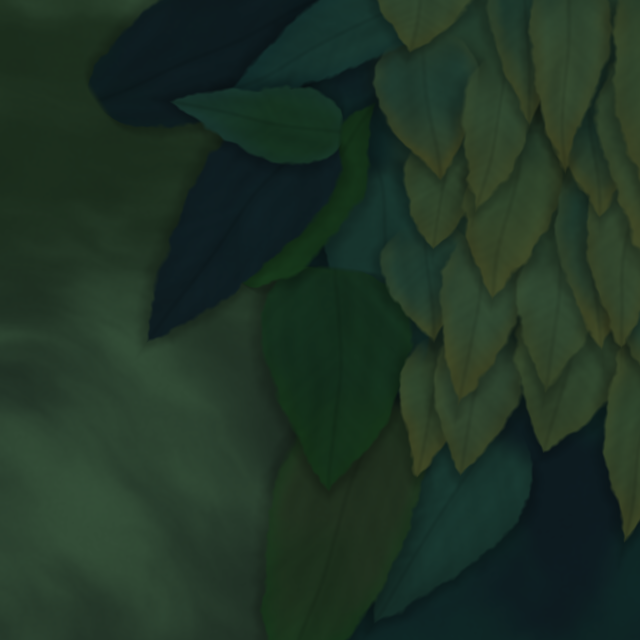
This background is drawn by a three.js fragment shader. Its source:

```glsl
varying vec2 vUv;

const vec3 OLIVE = vec3(0.105, 0.175, 0.110);
const vec3 SMOKE = vec3(0.125, 0.190, 0.145);
const vec3 SAGE = vec3(0.205, 0.310, 0.220);
const vec3 MOSS = vec3(0.180, 0.265, 0.165);
const vec3 OCHRE = vec3(0.260, 0.275, 0.135);
const vec3 FOREST = vec3(0.080, 0.200, 0.095);
const vec3 PINE = vec3(0.075, 0.180, 0.110);
const vec3 TEAL = vec3(0.095, 0.215, 0.185);
const vec3 DEEP = vec3(0.055, 0.150, 0.145);
const vec3 NAVY = vec3(0.050, 0.105, 0.125);
const float EDGE = 0.004;        // softness of leaf outlines
const float JAG = 0.010;         // depth of ragged outlines
const float SHADOW = 0.22;       // darkness cast around a leaf
const float SHADOW_SIZE = 0.028;
const float STREAK = 0.16;       // strength of brush marks
const float BEND = 0.022;        // warp of leaf shapes
const int COLUMNS = 4;
const int HANGING = 20;

vec2 hash2(vec2 p) {
  p = vec2(dot(p, vec2(127.1, 311.7)), dot(p, vec2(269.5, 183.3)));
  return fract(sin(p) * 43758.5);
}

vec2 gradient(vec2 cell) {
  return hash2(cell) * 2.0 - 1.0;
}

float noise(vec2 p) {
  vec2 i = floor(p), f = fract(p);
  vec2 u = f * f * f * (f * (f * 6.0 - 15.0) + 10.0);
  vec2 e = vec2(1.0, 0.0);
  float low = mix(dot(gradient(i), f), dot(gradient(i + e), f - e), u.x);
  float high = mix(dot(gradient(i + e.yx), f - e.yx), dot(gradient(i + 1.0), f - 1.0), u.x);
  return mix(low, high, u.y);
}

float fbm(vec2 p) {
  float sum = 0.0, gain = 0.6;
  for (int i = 0; i < 4; i++) {
    sum += gain * noise(p);
    p = mat2(1.6, 1.2, -1.2, 1.6) * p + 3.7;
    gain *= 0.45;
  }
  return sum;
}

float glow(vec2 p, vec2 center, float radius) {
  vec2 d = (p - center) / radius;
  return exp(-dot(d, d));
}

// Smoky folds, steeper towards the bottom
vec3 folds(vec2 p) {
  vec2 q = p + 0.12 * vec2(fbm(p * 3.5), fbm(p * 3.5 + 7.0));
  float angle = mix(-0.95, -0.25, smoothstep(0.2, 0.55, p.y));
  vec2 axis = vec2(cos(angle), sin(angle));
  vec2 r = q - vec2(0.15, 0.3);
  r = vec2(dot(r, axis), dot(r, vec2(-axis.y, axis.x)));
  float light = 1.25 * fbm(r * vec2(3.5, 9.0) + 2.3) + 0.22;
  light += 0.4 * glow(p, vec2(0.14, 0.24), 0.25) + 0.4 * glow(p, vec2(0.21, 0.54), 0.08);
  light -= 0.35 * glow(p, vec2(0.42, 0.32), 0.14) + 0.3 * glow(p, vec2(0.05, 0.72), 0.2);
  vec3 dark = mix(SMOKE, OLIVE, smoothstep(0.35, 0.75, p.y));
  return mix(dark, SAGE, 0.9 * smoothstep(-0.1, 0.95, light));
}

// Blunt at its root, pointed at its tip; fade dissolves the root
void leaf(inout vec3 col, vec2 p, vec2 root, vec2 tip, float width, vec3 tint, vec3 accent, float fade) {
  vec2 span = tip - root;
  float size = length(span);
  vec2 dir = span / size, r = p - root;
  float t = dot(r, dir) / size;
  float s = dot(r, vec2(-dir.y, dir.x));
  float outline = width * 2.6 * sqrt(max(t, 0.0)) * (1.0 - t);
  float d = min(outline - abs(s), t * size);
  d += JAG * noise(p * 32.0 + root * 50.0) + 0.4 * JAG * noise(p * 85.0);
  float presence = smoothstep(0.0, fade, t);
  col *= 1.0 - SHADOW * presence * smoothstep(-SHADOW_SIZE, 0.0, d);
  // Lengthwise brush marks, slanted veins and a faint midrib
  float marks = noise(vec2(t * 3.0, s * 38.0) + root * 30.0) + 0.5 * noise(vec2(t * 14.0 - abs(s) * 45.0, s * 5.0));
  float rim = 1.0 - smoothstep(0.0, 0.03, d);
  float warm = clamp(0.4 * rim + 0.65 * smoothstep(0.3, 1.0, t) + 0.5 * noise(p * 9.0 + root), 0.0, 1.0);
  vec3 paint = mix(tint, accent, warm) * (1.0 + STREAK * marks);
  paint *= 1.0 - 0.09 * (1.0 - smoothstep(0.0, 0.006, abs(s)));
  col = mix(col, paint, 0.94 * presence * smoothstep(-EDGE, EDGE, d));
}

void main() {
  vec2 p = vUv;
  float drift = fbm(p * 5.0 + 11.0);
  vec2 q = p + BEND * vec2(noise(p * 6.0), noise(p * 6.0 + 19.0));

  // Backdrop: folds, deep hollow, mossy wash
  vec3 hollow = mix(DEEP, NAVY, smoothstep(-0.1, 0.35, drift + 0.35 * glow(p, vec2(0.9, 0.15), 0.12)));
  vec3 col = mix(folds(p), hollow, smoothstep(0.44, 0.465, p.x + 0.1 * drift));
  float wash = smoothstep(0.58, 0.68, p.x + 0.12 * drift) * smoothstep(0.36, 0.5, p.y + 0.15 * drift);
  col = mix(col, mix(TEAL, MOSS, 0.65 + drift), wash);

  // Low and central foliage
  leaf(col, q, vec2(0.79, 0.35), vec2(0.58, 0.03), 0.105, TEAL, TEAL * 0.85, 0.15);
  leaf(col, q, vec2(0.60, 0.40), vec2(0.43, -0.12), 0.105, MOSS * 0.72, FOREST * 1.05, 0.08);
  leaf(col, q, vec2(0.58, 0.76), vec2(0.64, 0.36), 0.085, TEAL, DEEP, 0.1);
  leaf(col, q, vec2(0.53, 0.59), vec2(0.52, 0.24), 0.115, PINE, FOREST, 0.03);
  leaf(col, q, vec2(0.37, 0.56), vec2(0.59, 0.83), 0.075, FOREST * 1.1, FOREST * 0.9, 0.02);

  // Dark diagonal leaves
  leaf(col, q, vec2(0.50, 0.82), vec2(0.23, 0.47), 0.095, NAVY * 1.1, NAVY, 0.04);
  leaf(col, q, vec2(0.15, 0.84), vec2(0.75, 1.12), 0.105, NAVY, DEEP * 0.8, 0.02);
  leaf(col, q, vec2(0.68, 1.02), vec2(0.35, 0.86), 0.065, TEAL, DEEP * 1.2, 0.05);
  leaf(col, q, vec2(0.54, 0.79), vec2(0.27, 0.84), 0.062, PINE * 1.1, TEAL, 0.04);

  // Hanging leaves, lower rows first
  for (int i = 0; i < HANGING; i++) {
    float row = floor((float(i) + 0.5) / float(COLUMNS));
    float column = float(i) - row * float(COLUMNS);
    vec2 a = hash2(vec2(column + 3.0, row + 8.0));
    vec2 b = hash2(vec2(column + 23.0, row + 41.0));
    vec2 root = vec2(0.68, 0.5) + vec2(0.11, 0.145) * vec2(column, row) + 0.07 * (a - 0.5);
    float reach = (0.25 + 0.1 * b.x) * mix(0.65, 1.1, column / float(COLUMNS - 1));
    vec2 tip = root + vec2(0.1 * b.y - 0.065, -reach);
    vec3 tint = mix(mix(SAGE * 0.92, MOSS, a.x), TEAL, 0.75 * step(0.72, b.y));
    leaf(col, q, root, tip, 0.055 + 0.03 * a.y, tint, mix(MOSS, OCHRE, 0.35 + 0.5 * b.x), 0.3);
  }

  // Broad tonal drift and fine canvas tooth
  col *= 1.0 + 0.13 * fbm(p * 7.0) + 0.025 * noise(p * 110.0);
  gl_FragColor = vec4(col, 1.0);
}
```
